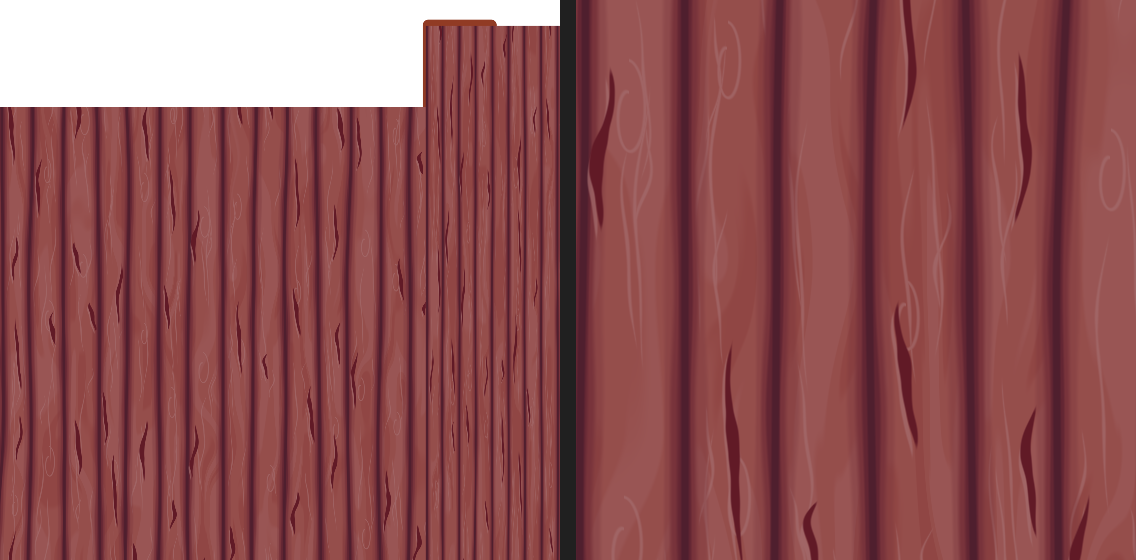
Left, the full canvas; right, a detail of the centre.
Give the GLSL for this texture, as a three.js fragment shader.

```glsl
// Two heights of red wooden plank wall with dark seams, pale grain, cracks and a brown corner trim.
varying vec2 vUv;

const vec3 PAPER = vec3(1.0);
const vec3 TRIM = vec3(0.57, 0.23, 0.14);
const vec3 WOOD = vec3(0.585, 0.305, 0.295);
const vec3 WOOD_RED = vec3(0.565, 0.275, 0.265);
const vec3 WOOD_PALE = vec3(0.60, 0.335, 0.33);
const vec3 GRAIN = vec3(0.645, 0.425, 0.43);
const vec3 SHADE = vec3(0.47, 0.20, 0.23);
const vec3 SHADE_DEEP = vec3(0.39, 0.15, 0.20);
const vec3 SEAM = vec3(0.31, 0.12, 0.18);
const vec3 CRACK = vec3(0.38, 0.10, 0.15);
const float EDGE = 0.0014;   // edge softness in canvas units
const float PITCH = 0.0565;  // width of a wide plank

float hash(vec2 p) {
  vec3 q = fract(vec3(p.xyx) * 0.1031);
  q += dot(q, q.yzx + 33.33);
  return fract((q.x + q.y) * q.z);
}

float noise(vec2 p) {
  vec2 i = floor(p), f = fract(p);
  f = f * f * (3.0 - 2.0 * f);
  return mix(mix(hash(i), hash(i + vec2(1, 0)), f.x),
             mix(hash(i + vec2(0, 1)), hash(i + vec2(1, 1)), f.x), f.y);
}

float cover(float d, float soft) {
  return 1.0 - smoothstep(-0.5 * soft, 0.5 * soft, d);
}

float boxDist(vec2 p, vec2 lo, vec2 hi, float radius) {
  vec2 q = abs(p - 0.5 * (lo + hi)) - 0.5 * (hi - lo) + radius;
  return length(max(q, 0.0)) + min(max(q.x, q.y), 0.0) - radius;
}

// Seam position in plank widths, drifting slowly with height
float seam(float i, float y, float wobble) {
  float drift = noise(vec2(i * 9.7, y * 0.22 + i * 3.1)) - 0.5;
  return i + wobble * (0.8 * drift + 0.5 * (hash(vec2(i, 4.0)) - 0.5));
}

// Tapered wavy strokes, at most one per cell along a plank
float stroke(vec2 p, vec2 id, float cell, float chance, float reach, float width, float soft) {
  float y = p.y / cell + hash(id);
  vec2 key = vec2(id.x * 3.0 + id.y * 41.0, floor(y));
  float halfLen = reach * mix(0.3, 1.0, hash(key + 11.0));
  float mid = 0.5 + (hash(key + 23.0) - 0.5) * (1.0 - 2.0 * halfLen / cell);
  float t = (fract(y) - mid) * cell / halfLen;
  float phase = 6.28 * hash(key + 37.0);
  float x = mix(0.18, 0.82, hash(key + 53.0));
  x += 0.07 * sin(t * 2.2 + phase) + 0.025 * sin(t * 5.0 + phase * 2.0);
  float w = width * (1.0 - t * t) * mix(0.6, 1.3, noise(vec2(p.y * 4.0, phase)));
  float ends = 1.0 - smoothstep(0.85, 1.0, abs(t));
  return cover(abs(p.x - x) - w, soft) * ends * step(hash(key + 71.0), chance);
}

// Open oval curls in the grain
float curl(vec2 p, float id, float cell, float soft) {
  float y = p.y / cell + hash(vec2(id, 8.0));
  vec2 key = vec2(id, floor(y) + 90.0);
  vec2 radii = vec2(0.17, 0.5) * mix(0.75, 1.15, hash(key + 5.0));
  vec2 e = vec2(p.x - mix(0.35, 0.65, hash(key)), (fract(y) - 0.5) * cell) / radii;
  float len = max(length(e), 0.001);
  float turn = atan(e.x, -e.y) / 6.2832 + 0.5;
  float d = abs(len - mix(0.4, 1.0, turn)) * len / length(e / radii);
  return cover(d - 0.015, soft) * step(hash(key + 17.0), 0.4);
}

// Planks with b in plank widths
vec3 planks(vec2 b, float wobble, float soft) {
  float i = floor(b.x);
  if (b.x < seam(i, b.y, wobble)) i -= 1.0;
  else if (b.x > seam(i + 1.0, b.y, wobble)) i += 1.0;
  float left = seam(i, b.y, wobble), right = seam(i + 1.0, b.y, wobble);
  vec2 p = vec2((b.x - left) / (right - left), b.y);

  // Flowing tone bands
  float warp = noise(vec2(p.x * 1.6 + i * 7.3, p.y * 0.55));
  float band = noise(vec2(p.x * 5.0 + warp * 4.0 + i * 17.0, p.y * 0.35));
  vec3 col = mix(WOOD_RED, WOOD, smoothstep(0.28, 0.36, band));
  col = mix(col, WOOD_PALE, smoothstep(0.62, 0.69, band));

  // Pale grain lines and curls
  float lines = curl(p, i, 4.6, soft);
  for (int k = 0; k < 4; k++)
    lines = max(lines, stroke(p, vec2(i, float(k)), 3.6, 0.75, 1.6, 0.017, soft));
  col = mix(col, GRAIN, 0.65 * lines);

  // Layered shadow around each seam
  float d = min(b.x - left, right - b.x);
  float ragged = d + 0.06 * (noise(vec2(p.x * 8.0 + i * 5.0, p.y * 0.8)) - 0.5);
  col = mix(col, SHADE, 0.35 * (1.0 - smoothstep(0.19, 0.25, ragged)));
  col = mix(col, SHADE, 1.0 - smoothstep(0.10, 0.17, ragged));
  col = mix(col, SHADE_DEEP, 1.0 - smoothstep(0.055, 0.09, ragged));
  col = mix(col, SEAM, 1.0 - smoothstep(0.025, 0.055, d));

  // Cracks with a lit edge
  vec2 crackId = vec2(i, 9.0);
  float lit = stroke(p + vec2(0.045, 0.1), crackId, 3.6, 0.65, 1.25, 0.035, soft);
  float crack = stroke(p, crackId, 3.6, 0.65, 1.25, 0.06, soft);
  return mix(mix(col, GRAIN, 0.7 * lit), CRACK, crack);
}

void main() {
  vec2 uv = vUv;
  vec3 wide = planks(uv / PITCH, 0.28, EDGE / PITCH);
  vec2 narrowPos = vec2((uv.x - 0.7617) / 0.0292, uv.y / PITCH + 40.0);
  vec3 narrow = planks(narrowPos + vec2(30.0, 0.0), 0.12, EDGE / 0.0292);

  // Trim behind, then the low wide wall, then the tall narrow wall
  vec3 col = mix(PAPER, TRIM, cover(boxDist(uv, vec2(0.755, 0.79), vec2(0.887, 0.965), 0.01), EDGE));
  col = mix(col, wide, cover(boxDist(uv, vec2(-0.1), vec2(0.761, 0.809), 0.0), EDGE));
  col = mix(col, narrow, cover(boxDist(uv, vec2(0.760, -0.1), vec2(1.1, 0.954), 0.0), EDGE));
  gl_FragColor = vec4(col, 1.0);
}
```
